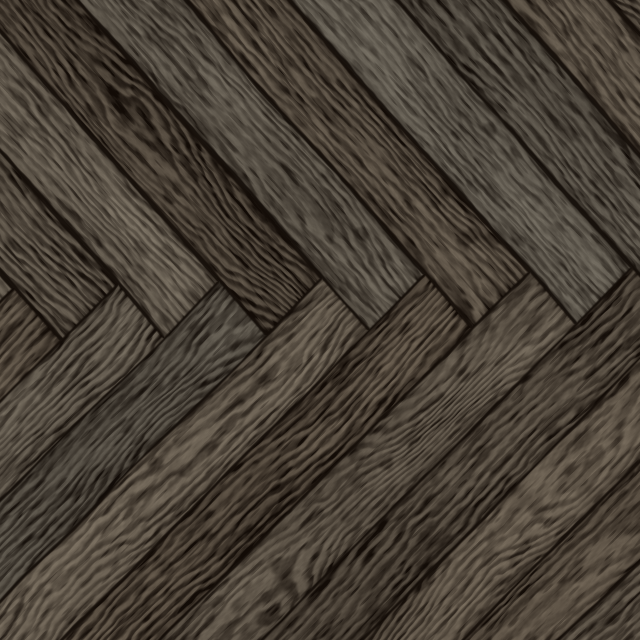
Reproduce this texture procedurally as a WebGL 1 fragment shader.

```glsl
precision highp float;
uniform vec2 u_resolution;

// Layout: one seam peak, the step to the next peak, and the two plank directions
const vec2 PEAK = vec2(0.505, 0.565);
const vec2 STEP = vec2(0.161, 0.005);
const vec2 UPPER_DIR = vec2(-0.659, 0.752);
const vec2 LOWER_DIR = vec2(-0.707, -0.707);

// Joints
const float UPPER_GAP = 0.0034;
const float LOWER_GAP = 0.0019;
const float END_GAP = 0.0016;
const float EDGE_SHADE = 0.22;
const float EDGE_REACH = 0.010;
const float WOBBLE = 0.006;

// Grain
const float RING_DENSITY = 78.0;
const float RING_DEPTH = 0.46;
const float PORE_DEPTH = 0.24;
const float FIBRE_DEPTH = 0.24;
const float BLOTCH_DEPTH = 0.28;
const float BASE_TONE = 0.81;

const vec3 DARK_WOOD = vec3(0.070, 0.045, 0.026);
const vec3 PALE_WOOD = vec3(0.480, 0.446, 0.394);
const vec3 WARM_TINT = vec3(1.035, 0.995, 0.955);
const vec3 COOL_TINT = vec3(0.975, 1.000, 1.015);

float hash(vec2 p) {
  vec3 q = fract(p.xyx * 0.1031);
  q += dot(q, q.yzx + 33.33);
  return fract((q.x + q.y) * q.z);
}

float noise(vec2 p) {
  vec2 i = floor(p);
  vec2 f = fract(p);
  f = f * f * (3.0 - 2.0 * f);
  return mix(mix(hash(i), hash(i + vec2(1.0, 0.0)), f.x),
             mix(hash(i + vec2(0.0, 1.0)), hash(i + vec2(1.0, 1.0)), f.x), f.y);
}

float fbm(vec2 p) {
  float sum = 0.0;
  float amp = 0.5;
  for (int i = 0; i < 3; i++) {
    sum += amp * noise(p);
    p = p * 2.03 + 17.3;
    amp *= 0.5;
  }
  return sum / 0.875;
}

float cross2(vec2 a, vec2 b) {
  return a.x * b.y - a.y * b.x;
}

// Brightness of the wood; g.x runs along the plank, g.y across it
float grain(vec2 g, float swirl, float strength, vec2 seed) {
  float bend = swirl * noise(g * vec2(4.5, 13.0) + seed);
  float jag = 1.1 * fbm(g * vec2(22.0, 60.0) + seed);
  float phase = fract(g.y * RING_DENSITY + bend + jag);
  float ring = smoothstep(0.15, 0.60, phase) * (1.0 - smoothstep(0.72, 1.0, phase));
  float patches = smoothstep(0.15, 0.75, fbm(g * vec2(9.0, 28.0) + seed + 41.0));
  float pore = smoothstep(0.50, 0.85, noise(g * vec2(38.0, 230.0) + seed));
  float fibre = fbm(g * vec2(75.0, 210.0) + seed + 9.0) - 0.5;
  float blotch = fbm(g * vec2(5.0, 16.0) + seed + 73.0) - 0.5;
  return BLOTCH_DEPTH * blotch + FIBRE_DEPTH * fibre - PORE_DEPTH * pore
       - RING_DEPTH * strength * ring * mix(0.45, 1.0, patches);
}

void main() {
  vec2 uv = gl_FragCoord.xy / u_resolution.y;
  float pixel = 1.0 / u_resolution.y;
  vec2 warp = vec2(noise(uv * 7.0), noise(uv * 7.0 + 31.0)) - 0.5;
  vec2 p = uv - PEAK + WOBBLE * warp;

  // Plank coordinates in both directions, counted in seam steps
  float upperWidth = abs(cross2(STEP, UPPER_DIR));
  float lowerWidth = abs(cross2(STEP, LOWER_DIR));
  float upperPos = cross2(p, UPPER_DIR) / cross2(STEP, UPPER_DIR);
  float lowerPos = cross2(p, LOWER_DIR) / cross2(STEP, LOWER_DIR);
  bool isUpper = floor(lowerPos) <= floor(upperPos);

  float pos = isUpper ? upperPos : lowerPos;
  float width = isUpper ? upperWidth : lowerWidth;
  float id = floor(pos);
  float across = fract(pos);
  float side = min(across, 1.0 - across) * width;
  float end = isUpper ? (id + 1.0 - lowerPos) * lowerWidth
                      : (id - upperPos) * upperWidth;

  // Character of each plank
  vec2 key = vec2(id + 20.0, isUpper ? 3.0 : 57.0);
  vec2 seed = 60.0 * vec2(hash(key), hash(key + 11.0));
  float alternate = 1.0 - 2.0 * mod(id, 2.0);
  float tone = alternate * (isUpper ? 0.07 : 0.04) + 0.16 * (hash(key + 5.0) - 0.5);
  float swirl = mix(2.0, 8.5, pow(hash(key + 23.0), 1.5));
  float strength = mix(0.75, 1.05, hash(key + 37.0)) - (isUpper ? 0.12 * alternate : 0.0);
  vec2 g = vec2(dot(p, isUpper ? UPPER_DIR : LOWER_DIR), across * width);

  float light = BASE_TONE + tone + grain(g, swirl, strength, seed);
  light += 0.16 * (fbm(uv * 3.5 + 5.0) - 0.5);

  // Shaded edges and ragged dark joints
  float ragged = 0.4 + 0.8 * noise(uv * 11.0) + 0.4 * noise(uv * 70.0);
  float gap = (isUpper ? UPPER_GAP : LOWER_GAP) * ragged;
  float soft = max(pixel, 0.0018);
  float sideJoint = 1.0 - smoothstep(gap - soft, gap + soft, side);
  float endJoint = 1.0 - smoothstep(END_GAP - soft, END_GAP + soft, end);
  light -= EDGE_SHADE * exp(-min(side, end * 1.5) / EDGE_REACH);
  light = mix(light, 0.02, 0.92 * max(sideJoint, endJoint));

  vec3 tint = mix(COOL_TINT, WARM_TINT, hash(key + 71.0));
  gl_FragColor = vec4(mix(DARK_WOOD, PALE_WOOD, clamp(light, 0.0, 1.05)) * tint, 1.0);
}
```
